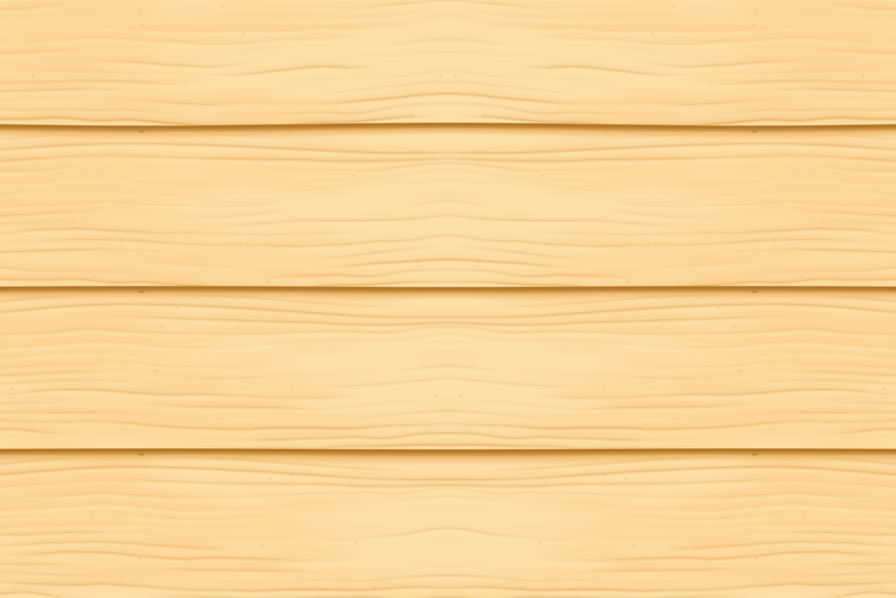
A WebGL 2 fragment shader for this texture:

```glsl
#version 300 es
precision highp float;
// Cream lap siding: four horizontal boards, divided by three shadowed seams.
// Each board carries embossed wood grain, mirrored about the vertical centre,
// made from a loop of noise-bent lines that differ slightly from board to board.

uniform vec2 u_resolution;
out vec4 fragColor;

const float TAU = 6.2831853;
const float BOARD_HEIGHT = 0.2715;   // in canvas heights
const float FIRST_SEAM = 0.2095;     // measured down from the top
const int GRAIN_LINES = 15;

const vec3 CREAM = vec3(0.995, 0.875, 0.655);
const vec3 PEACH = vec3(0.99, 0.84, 0.595);
const vec3 GROOVE = vec3(0.90, 0.69, 0.39);
const vec3 RIDGE = vec3(1.0, 0.91, 0.70);
const vec3 SEAM_DARK = vec3(0.70, 0.47, 0.16);
const vec3 SEAM_MID = vec3(0.81, 0.58, 0.26);
const vec3 SEAM_PALE = vec3(0.93, 0.73, 0.44);

float hash(vec2 p) {
    return fract(sin(dot(p, vec2(127.1, 311.7))) * 43758.5453);
}

float noise(vec2 p) {
    vec2 i = floor(p), f = fract(p);
    f = f * f * (3.0 - 2.0 * f);
    return mix(mix(hash(i), hash(i + vec2(1, 0)), f.x),
               mix(hash(i + vec2(0, 1)), hash(i + 1.0), f.x), f.y);
}

float bell(float x, float width) {
    return exp(-x * x / (width * width));
}

// Depth of a grain line inside its board, bent along x
float grainDepth(float x, float index, float row) {
    float rest = 0.085 + index * 0.0635;
    float drift = row * 0.4;
    float bow = 0.045 * cos(TAU * x) * (1.0 - smoothstep(0.1, 0.35, rest));
    float peak = -0.035 * bell(x, 0.07) * bell(rest - 0.38, 0.17);
    float sway = noise(vec2(x * 5.0, rest * 4.0 + drift)) - 0.5;
    float ripple = noise(vec2(x * 16.0 + drift, index * 3.7)) - 0.5;
    float rough = smoothstep(0.12, 0.35, rest);
    return rest + bow + peak + sway * mix(0.015, 0.075, rough) + ripple * 0.022 * rough;
}

// Amount of groove (x) and of raised light (y) at a point of a board
vec2 grain(float x, float depth, float row, float pixel) {
    vec2 sum = vec2(0);
    float width = max(0.009, pixel * 0.65);
    for (int k = 0; k < GRAIN_LINES; k++) {
        float index = float(k);
        float gap = depth - grainDepth(x, index, row);
        float middle = bell((index - 5.0) / 14.0, 0.2);
        float broken = noise(vec2(x * 5.5 + index * 7.3, index * 5.1 + row * 0.6));
        float force = smoothstep(0.2, 0.75, broken) * mix(0.75, 0.22, middle);
        force *= 0.6 + 0.5 * hash(vec2(index, 4.0));
        float soft = step(gap, 0.0) * bell(gap, 0.04);
        sum.x += force * (0.72 * bell(gap, width) + 0.22 * soft);
        sum.y += (0.35 * force + 0.4 * middle * broken) * bell(gap - 0.02, 0.014);
    }
    return sum;
}

// Round dark flecks, one at most in each cell of a grid
float flecks(vec2 p, float density, float radius, float pixel) {
    vec2 cell = floor(p);
    vec2 centre = 0.25 + 0.5 * vec2(hash(cell + 3.0), hash(cell + 8.0));
    float dist = length(fract(p) - centre);
    return step(1.0 - density, hash(cell)) * (1.0 - smoothstep(radius - pixel, radius + pixel, dist));
}

// Shadow under the overlapping board, fading downwards
vec3 addSeam(vec3 board, float drop, float reach, float pixel) {
    vec3 shade = mix(SEAM_DARK, SEAM_MID, smoothstep(0.004, 0.026, drop));
    shade = mix(shade, SEAM_PALE, smoothstep(0.018, 0.045 * reach, drop));
    shade = mix(shade, board, smoothstep(0.03, 0.09 * reach, drop));
    return mix(board, shade, smoothstep(-pixel, pixel, drop + 0.007));
}

void main() {
    vec2 p = gl_FragCoord.xy / u_resolution.y;
    float x = abs(p.x - 0.5 * u_resolution.x / u_resolution.y);
    float pixel = 1.0 / (u_resolution.y * BOARD_HEIGHT);

    // Split the canvas into boards; the first seam sags more than the others
    float down = (1.0 - p.y - FIRST_SEAM) / BOARD_HEIGHT;
    down += cos(TAU * x) * (down < 0.5 ? 0.009 : -0.003);
    float row = floor(down);
    float depth = down - row;
    float drop = depth > 0.5 ? depth - 1.0 : depth;

    // Painted face with broad tonal drift
    float tone = noise(vec2(x * 3.0, depth * 4.0 + row * 0.5));
    float streak = noise(vec2(x * 9.0, depth * 28.0 + row));
    float warm = 0.65 * tone + 0.35 * streak + 0.2 * bell(depth - 0.3, 0.2);
    vec3 color = mix(CREAM, PEACH, smoothstep(0.35, 0.85, warm));

    // Embossed grain and sparse wear
    vec2 relief = grain(x, depth, row, pixel);
    color = mix(color, RIDGE, min(relief.y, 0.75));
    color = mix(color, GROOVE, min(relief.x, 0.85));
    vec2 facePoint = vec2(x, down * BOARD_HEIGHT) * 28.0;
    color = mix(color, GROOVE, 0.5 * flecks(facePoint, 0.06, 0.05, 28.0 / u_resolution.y));

    // Seam with an uneven shadow and a few dark chips beneath it
    float reach = 0.85 + 0.3 * noise(vec2(x * 7.0, floor(down + 0.5) * 9.0));
    color = addSeam(color, drop, reach, pixel);
    vec2 chipPoint = vec2(x * 40.0, drop * BOARD_HEIGHT * 80.0);
    float chip = flecks(chipPoint, 0.12, 0.2, 60.0 / u_resolution.y);
    color = mix(color, SEAM_DARK, 0.6 * chip * step(0.0, drop) * step(drop, 0.046));

    fragColor = vec4(color, 1.0);
}
```
